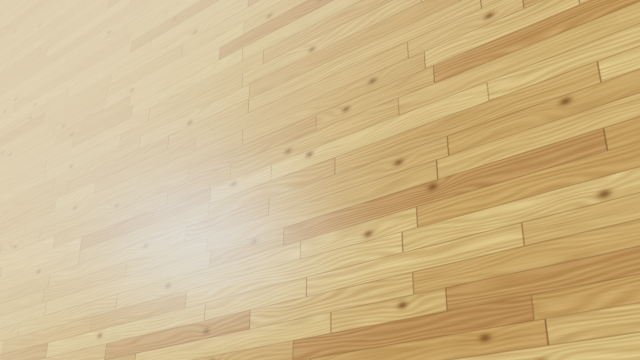
A Shadertoy shader for this texture:

```glsl
#define PLANK_WIDTH 0.049
#define PLANK_LENGTH 0.46
#define JOINT_JITTER 0.75
#define SEAM_WIDTH 0.0013
#define GRAIN_DEPTH 0.13
#define KNOT_RATE 0.4
#define KNOT_SIZE 0.008
#define HAZE_AMOUNT 0.82
#define GLARE_AMOUNT 0.8
#define SAMPLES 2

const vec3 PALE = vec3(0.84, 0.74, 0.50);
const vec3 GOLDEN = vec3(0.76, 0.61, 0.37);
const vec3 RUSSET = vec3(0.66, 0.45, 0.25);
const vec3 KNOT_BROWN = vec3(0.45, 0.28, 0.12);
const vec3 SEAM_BROWN = vec3(0.46, 0.31, 0.16);
const vec3 HAZE_COLOR = vec3(0.89, 0.85, 0.75);
const vec3 GLARE_COLOR = vec3(0.88, 0.87, 0.86);

vec2 hash2(vec2 p) {
    p = vec2(dot(p, vec2(127.1, 311.7)), dot(p, vec2(269.5, 183.3)));
    return fract(sin(p) * 43758.5);
}

float cornerSlope(vec2 cell, vec2 corner, vec2 f) {
    return dot(hash2(cell + corner) * 2.0 - 1.0, f - corner);
}

float gradientNoise(vec2 p) {
    vec2 i = floor(p), f = fract(p);
    vec2 s = f * f * f * (f * (f * 6.0 - 15.0) + 10.0);
    vec2 e = vec2(0.0, 1.0);
    return mix(mix(cornerSlope(i, e.xx, f), cornerSlope(i, e.yx, f), s.x),
               mix(cornerSlope(i, e.xy, f), cornerSlope(i, e.yy, f), s.x), s.y);
}

// Screen to floor: x runs along the planks, y across them
vec2 floorPoint(vec2 p) {
    float depth = 0.443 * p.x - 0.229 * p.y + 0.721;
    return vec2(p.x - 0.0083 * p.y - 0.885, p.y - 0.348 * p.x - 0.19) / depth;
}

float jointAt(float index, float row) {
    return index + JOINT_JITTER * hash2(vec2(index, row)).x;
}

// Wood colour in rgb, grain height in a
vec4 floorWood(vec2 q, float pixel) {
    // Plank under this point
    float row = floor(q.y / PLANK_WIDTH);
    float along = q.x / PLANK_LENGTH + 9.0 * hash2(vec2(row, 4.0)).x;
    float index = floor(along);
    if (along < jointAt(index, row)) index -= 1.0;
    float start = jointAt(index, row), end = jointAt(index + 1.0, row);
    vec2 id = vec2(index, row);
    vec2 tint = hash2(id + 31.0), place = hash2(id + 57.0);

    // Knot
    vec2 knot = vec2((along - mix(start, end, 0.2 + 0.6 * place.x)) * PLANK_LENGTH,
                     q.y - (row + 0.25 + 0.5 * place.y) * PLANK_WIDTH);
    knot *= vec2(0.75, 1.0) / KNOT_SIZE;
    float hasKnot = step(hash2(id + 83.0).x, KNOT_RATE);
    float knotMask = hasKnot * exp(-dot(knot, knot));
    float swirl = hasKnot * exp(-0.08 * dot(knot, knot));

    // Growth rings, broad bands and fine pores
    vec2 g = q + 20.0 * hash2(id + 11.0);
    float warp = gradientNoise(g * vec2(5.0, 24.0));
    float rings = sin(6.283 * (g.y * 85.0 + 3.2 * warp + swirl));
    float bands = gradientNoise(g * vec2(3.0, 60.0) + warp);
    float pores = gradientNoise(g * vec2(16.0, 260.0));
    float grain = 0.35 * rings * (0.5 + tint.y) + 0.8 * bands + 0.7 * pores;

    vec3 wood = mix(PALE, GOLDEN, tint.x);
    wood = mix(wood, RUSSET, 0.65 * smoothstep(0.72, 1.0, tint.y));
    wood *= 1.0 - GRAIN_DEPTH * vec3(0.65, 1.0, 1.5) * grain;
    wood = mix(wood, KNOT_BROWN, 0.75 * knotMask);

    // Dark end joints and faint long seams
    float endGap = min(along - start, end - along) * PLANK_LENGTH;
    float sideGap = (0.5 - abs(fract(q.y / PLANK_WIDTH) - 0.5)) * PLANK_WIDTH;
    float endLine = 1.0 - smoothstep(SEAM_WIDTH - 0.5 * pixel, SEAM_WIDTH + 0.5 * pixel, endGap);
    float sideLine = 1.0 - smoothstep(0.0, SEAM_WIDTH + 0.5 * pixel, sideGap);
    float jointDepth = 0.25 + 0.5 * place.x;
    wood = mix(wood, SEAM_BROWN, max(jointDepth * endLine, 0.3 * sideLine));
    return vec4(wood, grain);
}

vec3 litFloor(vec2 p, float pixel) {
    vec4 wood = floorWood(floorPoint(p), pixel);

    // Window haze from the far left
    float haze = 1.0 - smoothstep(-0.1, 1.35, p.x - 0.8 * (p.y - 0.5));
    vec3 color = mix(wood.rgb, HAZE_COLOR, HAZE_AMOUNT * haze);

    // Glossy reflection, broken up by the grain
    vec2 spot = (p - vec2(0.55, 0.34)) / vec2(0.34, 0.25);
    float glare = GLARE_AMOUNT * exp(-dot(spot, spot)) * (1.0 - 0.15 * wood.a);
    return mix(color, GLARE_COLOR, clamp(glare, 0.0, 1.0));
}

void mainImage(out vec4 fragColor, in vec2 fragCoord) {
    float pixel = 1.0 / iResolution.y;
    vec3 sum = vec3(0.0);
    for (int k = 0; k < SAMPLES * SAMPLES; k++) {
        vec2 offset = (vec2(k % SAMPLES, k / SAMPLES) + 0.5) / float(SAMPLES) - 0.5;
        sum += litFloor((fragCoord + offset) * pixel, pixel);
    }
    fragColor = vec4(sum / float(SAMPLES * SAMPLES), 1.0);
}
```
